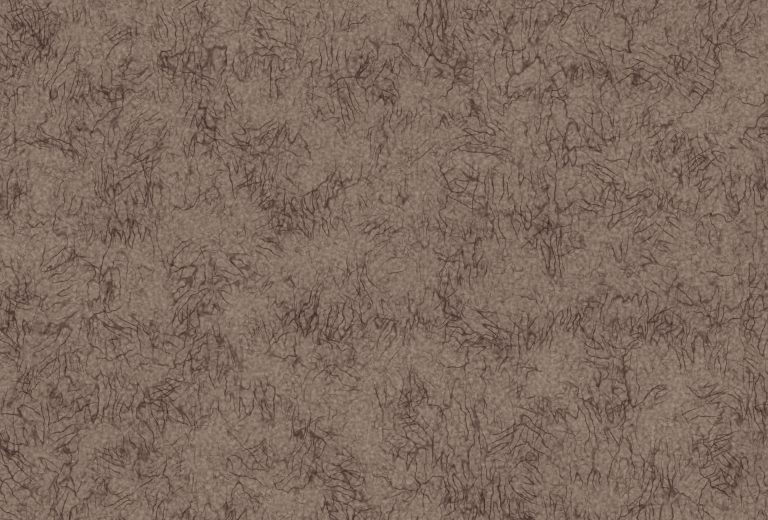
Give the GLSL for this texture, as a Shadertoy shader.

```glsl
// Worn brown leather: fine crackle, tufts of directional creases and thin dark veins.

const vec3 SKIN = vec3(0.552, 0.474, 0.422);
const vec3 CREASE = vec3(0.255, 0.175, 0.150);
const vec3 GRAIN_TINT = vec3(1.0, 1.0, 0.93);

const int CREASE_LAYERS = 6;
const vec2 CREASE_FREQ = vec2(58.0, 15.0);   // across, along
const float CREASE_WIDTH = 0.0004;
const float CREASE_STRENGTH = 0.58;
const float PATCH_FREQ = 8.0;
const float PATCH_SHADOW = 0.03;

const int VEIN_LAYERS = 3;
const float VEIN_FREQ = 6.0;
const float VEIN_WIDTH = 0.0006;
const float VEIN_STRENGTH = 0.55;

const float CRACKLE_FREQ = 88.0;
const float CRACKLE_STRENGTH = 0.30;
const float GRAIN_FREQ = 115.0;
const float GRAIN_AMOUNT = 0.092;
const float SHADE_AMOUNT = 0.022;

// Integer hash of a lattice cell, two values in 0..1
vec2 hash2(vec2 cell) {
    uvec2 v = uvec2(ivec2(cell)) * 1664525u + 1013904223u;
    v.x += v.y * 1664525u;
    v.y += v.x * 1664525u;
    v ^= v >> 16u;
    v.x += v.y * 1664525u;
    v.y += v.x * 1664525u;
    v ^= v >> 16u;
    return vec2(v & 65535u) / 65535.0;
}

float cornerSlope(vec2 cell, vec2 offset) {
    float angle = 6.2832 * hash2(cell).x;
    return dot(vec2(cos(angle), sin(angle)), offset);
}

// Gradient noise, roughly -0.7..0.7
float noise(vec2 p) {
    vec2 i = floor(p), f = p - i;
    vec2 u = f * f * f * (f * (f * 6.0 - 15.0) + 10.0);
    vec2 e = vec2(1.0, 0.0);
    return mix(mix(cornerSlope(i, f), cornerSlope(i + e, f - e), u.x),
               mix(cornerSlope(i + e.yx, f - e.yx), cornerSlope(i + 1.0, f - 1.0), u.x), u.y);
}

vec2 noise2(vec2 p) {
    return vec2(noise(p), noise(p + vec2(37.3, 91.7)));
}

// Thin line along the zero contour of a noise value, even in width
float contourLine(float n, float freq, float width, float pixel) {
    float slope = length(vec2(dFdx(n), dFdy(n))) / pixel;
    return 1.0 - smoothstep(0.0, width + pixel, abs(n) / max(slope, 0.7 * freq));
}

// Gap between the two nearest scattered points, zero on cell borders
float cellGap(vec2 p) {
    vec2 i = floor(p), f = p - i;
    float nearest = 8.0, second = 8.0;
    for (int y = -1; y <= 1; y++)
    for (int x = -1; x <= 1; x++) {
        vec2 g = vec2(x, y);
        float d = length(g + hash2(i + g) - f);
        second = min(second, max(nearest, d));
        nearest = min(nearest, d);
    }
    return second - nearest;
}

mat2 rotation(float angle) {
    float c = cos(angle), s = sin(angle);
    return mat2(c, s, -s, c);
}

// Lay one more dark mark over the depth so far
float deepen(float depth, float mark) {
    return depth + (1.0 - depth) * mark;
}

void mainImage(out vec4 fragColor, in vec2 fragCoord) {
    float pixel = 1.0 / iResolution.y;
    vec2 p = fragCoord * pixel;
    vec2 jitter = 0.006 * noise2(p * 36.0 + 5.5) + 0.003 * noise2(p * 85.0 + 19.1);
    vec2 bend = 0.018 * noise2(p * 7.0) + jitter;
    float depth = 0.0;

    // Tufts of short creases, every other layer close to vertical
    for (int k = 0; k < CREASE_LAYERS; k++) {
        float layer = float(k);
        float angle = mod(layer, 2.0) < 0.5 ? 0.12 * (layer - 2.0) : 0.45 + 0.55 * layer;
        vec2 seed = vec2(17.3, 43.9) * (layer + 1.0);
        vec2 q = rotation(angle) * (p + bend) * CREASE_FREQ.x;
        q.y *= CREASE_FREQ.y / CREASE_FREQ.x;
        float tuft = noise((p + bend) * PATCH_FREQ + seed) + 0.6 * noise((p + bend) * 23.0 + seed);
        float patchMask = smoothstep(0.0, 0.55, tuft);
        float line = contourLine(noise(q + seed), CREASE_FREQ.x, CREASE_WIDTH, pixel);
        depth = deepen(depth, patchMask * (CREASE_STRENGTH * line + PATCH_SHADOW));
    }

    // Long wandering veins that fade in and out
    for (int k = 0; k < VEIN_LAYERS; k++) {
        float freq = VEIN_FREQ * (1.0 + 0.6 * float(k));
        vec2 seed = vec2(71.9, 23.1) * float(k + 1);
        float line = contourLine(noise((p + bend + jitter) * freq + seed), freq, VEIN_WIDTH, pixel);
        float fade = smoothstep(0.0, 0.35, noise(p * 12.0 - seed));
        depth = deepen(depth, VEIN_STRENGTH * line * fade);
    }

    // Fine broken crackle over the whole hide
    float border = cellGap((p + bend + jitter) * CRACKLE_FREQ) / CRACKLE_FREQ;
    float crackle = 1.0 - smoothstep(0.0, 0.0012 + pixel, border);
    float crackleFade = 0.2 + 0.8 * smoothstep(-0.2, 0.35, noise(p * 27.0 + 63.4));
    depth = deepen(depth, CRACKLE_STRENGTH * crackle * crackleFade);

    // Pores and broad uneven tone
    float grain = noise(p * GRAIN_FREQ + 11.2) + 0.9 * noise(p * GRAIN_FREQ * 1.7 + 29.6);
    float shade = noise(p * 4.0 + 81.5) + 0.8 * noise(p * 15.0 + 7.7);
    vec3 color = mix(SKIN, CREASE, depth);
    color += GRAIN_TINT * (GRAIN_AMOUNT * grain + SHADE_AMOUNT * shade);
    fragColor = vec4(clamp(color, 0.0, 1.0), 1.0);
}
```
